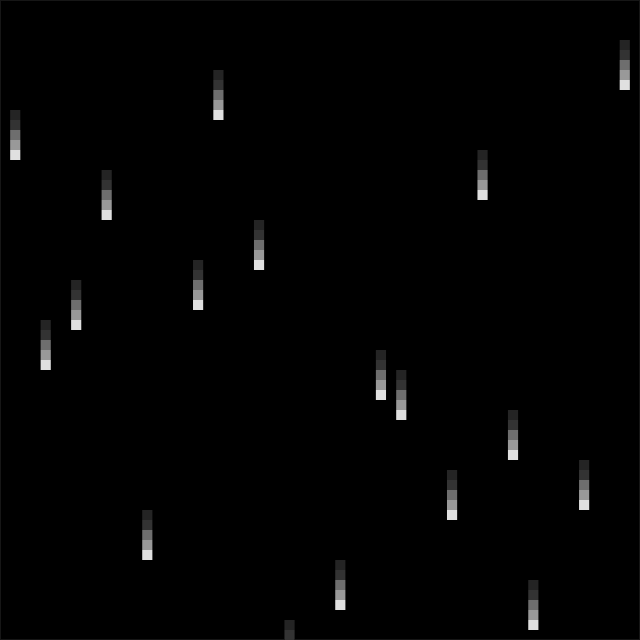
Reproduce this pattern procedurally as a Shadertoy shader.

```glsl
#define GRID vec2(63.0, 64.0)   // columns and rows of the canvas
#define DROP_COUNT 18           // one less than the prime RANK_PRIME
#define RANK_PRIME 19
#define RANK_ROOT 3             // primitive root, visits every rank once
#define TRAIL_CELLS 5
#define FIRST_ROW 4.0           // empty rows at the top
#define COLUMN_JITTER 3.0       // in cells
#define FRAME_WIDTH 0.0015
#define FRAME_SHADE 0.09
#define SEED 7u

// Grey levels from the tail of a drop to its head
const float trailShade[TRAIL_CELLS] = float[](0.14, 0.20, 0.43, 0.60, 0.88);

// Integer hash to the range 0..1
float hash(uint n) {
    n = n * 747796405u + 2891336453u;
    n = ((n >> ((n >> 28u) + 4u)) ^ n) * 277803737u;
    n = (n >> 22u) ^ n;
    return float(n >> 8u) / 16777216.0;
}

// Antialiased coverage of an axis-aligned box
float boxCoverage(vec2 p, vec2 center, vec2 halfSize, vec2 pixel) {
    vec2 edge = clamp((halfSize - abs(p - center)) / pixel + 0.5, 0.0, 1.0);
    return edge.x * edge.y;
}

// One falling drop; topCell is its tail, counted from the upper left
float dropShade(vec2 p, vec2 topCell, vec2 pixel) {
    float shade = 0.0;
    for (int k = 0; k < TRAIL_CELLS; k++) {
        vec2 center = (topCell + vec2(0.5, float(k) + 0.5)) / GRID;
        shade += trailShade[k] * boxCoverage(p, center, 0.5 / GRID, pixel);
    }
    return shade;
}

void mainImage(out vec4 fragColor, in vec2 fragCoord) {
    vec2 pixel = 1.0 / iResolution.xy;
    vec2 p = fragCoord * pixel;
    p.y = 1.0 - p.y;

    // Thin dark frame along the canvas border
    float inside = boxCoverage(p, vec2(0.5), vec2(0.5 - FRAME_WIDTH), pixel);
    float shade = FRAME_SHADE * (1.0 - inside);

    // Drops spread evenly over columns, with rows in shuffled order
    vec2 spacing = (GRID - vec2(0.0, FIRST_ROW)) / float(DROP_COUNT);
    int rank = 1;
    for (int i = 0; i < DROP_COUNT; i++) {
        rank = rank * RANK_ROOT % RANK_PRIME;
        uint id = uint(i) * 2u + SEED;
        float column = floor(spacing.x * float(i) + COLUMN_JITTER * hash(id));
        float row = floor(FIRST_ROW + spacing.y * (float(rank - 1) + hash(id + 1u)));
        shade = max(shade, dropShade(p, vec2(column, row), pixel));
    }

    fragColor = vec4(vec3(shade), 1.0);
}
```
